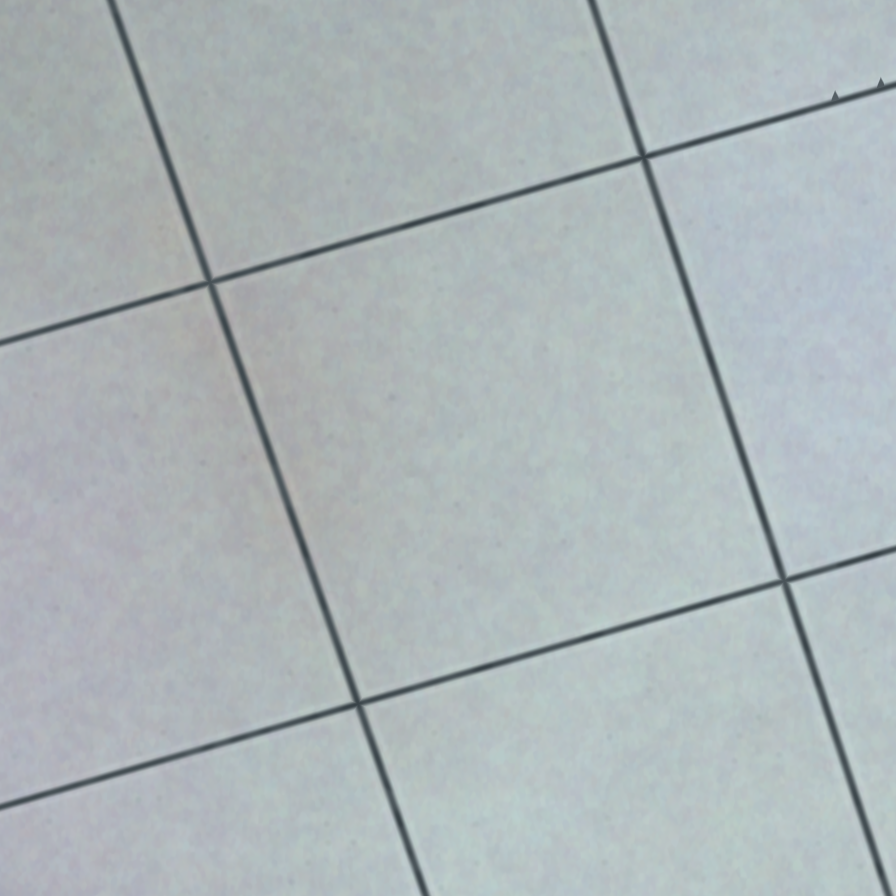
Write a Shadertoy shader that draws this texture.

```glsl
#define SPACING 0.518
#define JOINT_HALF_WIDTH 0.0040
#define JOINT_SOFTNESS 0.0036
#define GRAIN 0.045
#define CLOUDS 0.012
#define JOINT_COLOR vec3(0.26, 0.30, 0.32)
#define SHADE_COLOR vec3(0.615, 0.64, 0.64)
#define PALE_COLOR vec3(0.72, 0.77, 0.775)
#define MAUVE_COLOR vec3(0.695, 0.70, 0.74)
#define SKY_COLOR vec3(0.72, 0.765, 0.81)
#define STAIN_COLOR vec3(0.655, 0.645, 0.635)

vec3 hash3(vec2 p) {
    vec3 q = fract(p.xyx * vec3(0.1031, 0.1030, 0.0973));
    q += dot(q, q.yxz + 33.33);
    return fract((q.xxy + q.yzz) * q.zyx);
}

// Soft cellular noise: nearby feature points blend their muted tints
vec3 mottle(vec2 p) {
    vec2 cell = floor(p);
    vec3 sum = vec3(0.0);
    float total = 0.0;
    for (int j = -1; j <= 1; j++)
    for (int i = -1; i <= 1; i++) {
        vec2 id = cell + vec2(i, j);
        vec2 d = id + hash3(id + 71.0).xy - p;
        float weight = exp(-5.0 * dot(d, d));
        sum += weight * hash3(id + 200.0);
        total += weight;
    }
    vec3 tint = sum / total - 0.5;
    return mix(vec3(tint.g), tint, 0.5);
}

// Layered sines, warped at each octave
float clouds(vec2 p) {
    float sum = 0.0, amp = 0.5;
    for (int i = 0; i < 4; i++) {
        sum += amp * sin(p.x + 1.7 * sin(p.y)) * cos(p.y - 0.8 * p.x);
        p = mat2(1.5, 1.1, -1.1, 1.5) * p + 2.3;
        amp *= 0.6;
    }
    return sum;
}

// Skewed tile coordinates; columns converge slightly downwards
vec2 tileCoords(vec2 p) {
    float column = (p.x - 0.4753 + 0.3516 * p.y) / (0.5167 + 0.0196 * p.y);
    float row = (p.y - 0.099 - 0.2885 * p.x) / SPACING;
    return vec2(column, row);
}

// Small pointed chips standing on the upper joint
float chips(vec2 p, float pixel) {
    float mask = 0.0;
    float height = p.y - 0.617 - 0.2885 * p.x;
    for (int i = 0; i < 2; i++) {
        float x = 0.932 + 0.051 * float(i);
        float halfWidth = 0.006 * (1.0 - height / 0.013);
        float d = abs(p.x - x) - halfWidth;
        mask = max(mask, 1.0 - smoothstep(-pixel, pixel, d));
    }
    return mask * step(0.0, height);
}

// Sparse faint specks
float specks(vec2 p) {
    vec2 q = p * 42.0;
    vec3 h = hash3(floor(q) + 17.0);
    float r = length(fract(q) - 0.3 - 0.4 * h.xy);
    return step(0.95, h.z) * (1.0 - smoothstep(0.04, 0.24, r));
}

// Tile face: light gradient, casts, stains and grain
vec3 tileFace(vec2 p, vec2 tile) {
    float cloud = clouds(p * 7.0);
    float light = 0.1 + 0.75 * p.x + 0.55 * (1.0 - p.y);
    vec3 color = mix(SHADE_COLOR, PALE_COLOR, clamp(light, 0.0, 1.0));

    float mauve = smoothstep(0.42, 0.0, p.x) * smoothstep(0.85, 0.4, p.y);
    color = mix(color, MAUVE_COLOR, 0.85 * mauve);
    float sky = smoothstep(-0.05, 0.1, tile.x - 1.0)
              * smoothstep(0.5, 0.0, distance(p, vec2(0.95, 0.65)));
    color = mix(color, SKY_COLOR, 0.8 * sky);

    float stain = exp(-5.0 * abs(tile.x)) * smoothstep(0.05, 0.5, p.y)
                * smoothstep(1.0, 0.65, p.y);
    color = mix(color, STAIN_COLOR, clamp(stain * (0.8 + 0.6 * cloud), 0.0, 1.0));

    color += CLOUDS * cloud * vec3(0.8, 1.0, 1.1);
    color += 0.4 * GRAIN * mottle(p * 18.0) + 0.8 * GRAIN * mottle(p * 75.0);
    color += 0.7 * GRAIN * mottle(p * vec2(210.0, 150.0));
    return color - 0.03 * specks(p);
}

void mainImage(out vec4 fragColor, in vec2 fragCoord) {
    vec2 p = fragCoord / iResolution.xy;
    float pixel = 1.0 / iResolution.y;
    vec2 tile = tileCoords(p);

    // Distance to the nearest joint, in canvas units; rows are thinner
    vec2 gap = abs(tile - round(tile)) * SPACING * vec2(0.955, 0.961);
    float d = min(gap.x, gap.y * 1.2);

    vec3 color = tileFace(p, tile);
    color += 0.025 * exp(-pow((d - 0.011) / 0.0035, 2.0));

    float soft = max(JOINT_SOFTNESS, pixel);
    float joint = 1.0 - smoothstep(JOINT_HALF_WIDTH - soft, JOINT_HALF_WIDTH + soft, d);
    vec3 grout = JOINT_COLOR + 0.12 * mottle(p * 60.0).x;
    color = mix(color, grout, max(joint, 0.85 * chips(p, pixel)));
    fragColor = vec4(color, 1.0);
}
```
